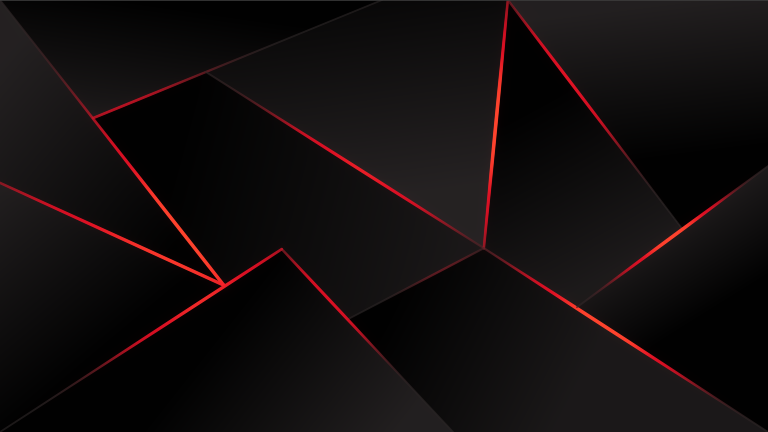
This background is drawn by a Shadertoy shader. Its source:

```glsl
// Dark faceted panels with charcoal gradients and glowing red seams.

// Coverage of the half plane to the left of the line a -> b
float leftOf(vec2 p, vec2 a, vec2 b) {
    vec2 d = normalize(b - a), q = p - a;
    float px = 9.0 / iResolution.y;
    return smoothstep(-px, px, d.x * q.y - d.y * q.x);
}

// Gradient from black at one point to charcoal at another
vec3 shade(vec2 p, vec2 dark, vec2 lit, float level) {
    vec2 d = lit - dark;
    float t = clamp(dot(p - dark, d) / dot(d, d), 0.0, 1.0);
    return mix(vec3(0.004), vec3(1.0, 0.91, 0.93) * level, t);
}

// Seam a -> b: hottest at fraction peak, cooling to grey over spread
void seam(inout vec3 col, vec2 p, vec2 a, vec2 b, float peak, float spread, float power) {
    vec2 d = b - a;
    float t = clamp(dot(p - a, d) / dot(d, d), 0.0, 1.0);
    float dist = length(p - a - d * t);
    float u = (t - peak) / spread;
    float heat = power * exp(-u * u);
    float px = 9.0 / iResolution.y;
    float width = 0.018 + 0.018 * heat;
    vec3 tint = mix(vec3(0.17, 0.15, 0.15), vec3(0.88, 0.06, 0.14), smoothstep(0.05, 0.75, heat));
    tint = mix(tint, vec3(0.95, 0.26, 0.17), smoothstep(0.8, 1.1, heat));
    float line = 1.0 - smoothstep(width - 0.6 * px, width + 0.6 * px, dist);
    col = mix(col, tint, line * mix(0.6, 1.0, min(heat, 1.0)));
    col += vec3(0.05, 0.004, 0.008) * heat * exp(-dist * 14.0);
}

void mainImage(out vec4 fragColor, in vec2 fragCoord) {
    // The canvas spans 16 by 9 units
    vec2 p = fragCoord / iResolution.xy * vec2(16.0, 9.0);

    // Corners shared by panels and seams
    vec2 A = vec2(0.0, 9.0), B = vec2(1.94, 6.54), C = vec2(4.66, 3.06), D = vec2(0.0, 5.19);
    vec2 E = vec2(4.29, 7.5), F = vec2(7.96, 9.0), G = vec2(10.08, 3.83), H = vec2(10.58, 9.0);
    vec2 I = vec2(14.2, 4.25), J = vec2(16.0, 5.54), K = vec2(12.02, 2.6), L = vec2(16.0, 0.0);
    vec2 M = vec2(7.25, 2.35), N = vec2(5.87, 3.81), O = vec2(9.44, 0.0), P = vec2(0.0);

    float aboveDiagonal = p.x < G.x ? leftOf(p, E, G) : leftOf(p, G, L);
    float belowRidge = leftOf(p, J, K);

    // Panels, painted back to front
    vec3 col = shade(p, vec2(3.5, 5.1), vec2(9.5, 3.5), 0.1);
    col = mix(col, shade(p, vec2(8.0, 10.0), vec2(8.7, 5.0), 0.145), aboveDiagonal);
    col = mix(col, shade(p, vec2(3.9, 8.8), vec2(3.5, 6.0), 0.125), leftOf(p, B, F));
    col = mix(col, shade(p, vec2(8.3, 2.8), vec2(12.0, 0.9), 0.105),
              leftOf(p, G, M) * (1.0 - aboveDiagonal));
    col = mix(col, shade(p, vec2(11.2, 6.8), vec2(13.0, 3.5), 0.11),
              leftOf(p, H, G) * aboveDiagonal);
    // The upper right panel meets the ridge below it
    col = mix(col, shade(p, vec2(14.5, 5.8), vec2(14.1, 9.0), 0.135), leftOf(p, I, H) < 0.5
              ? 1.0 - leftOf(p, I, H) : 0.0);
    col = mix(col, shade(p, vec2(14.6, 2.4), vec2(13.6, 4.0), 0.11), belowRidge * aboveDiagonal);
    col = mix(col, shade(p, vec2(5.0, 2.6), vec2(8.3, 0.0), 0.135), leftOf(p, N, P) * leftOf(p, O, N));
    float leftWing = leftOf(p, C, A);
    float underWing = leftOf(p, C, D);
    leftWing = 1.0 - leftOf(p, C, A) > 0.5 ? 1.0 - leftWing : leftWing;
    float wing = leftOf(p, D, C) * (1.0 - leftOf(p, A, C));
    col = mix(col, shade(p, vec2(4.0, 4.3), vec2(0.0, 7.7), 0.14), wing);
    col = mix(col, shade(p, vec2(2.7, 2.2), vec2(0.2, 5.2), 0.13), underWing * leftOf(p, P, N));

    // Seams
    seam(col, p, A, C, 0.82, 0.48, 1.08);
    seam(col, p, D, C, 0.75, 0.85, 1.0);
    seam(col, p, B, F, 0.1, 0.38, 0.6);
    seam(col, p, E, G, 0.56, 0.37, 0.9);
    seam(col, p, G, L, 0.42, 0.34, 1.1);
    seam(col, p, H, G, 0.5, 0.55, 1.1);
    seam(col, p, H, I, 0.35, 0.36, 0.85);
    seam(col, p, K, J, 0.5, 0.31, 1.08);
    seam(col, p, M, G, 0.7, 0.38, 0.35);
    seam(col, p, N, O, 0.28, 0.32, 0.8);
    seam(col, p, P, N, 0.72, 0.38, 0.95);

    // Thin grey rim along the top
    col = mix(col, vec3(0.24), smoothstep(8.97, 8.99, p.y) * 0.8);
    fragColor = vec4(col, 1.0);
}
```
